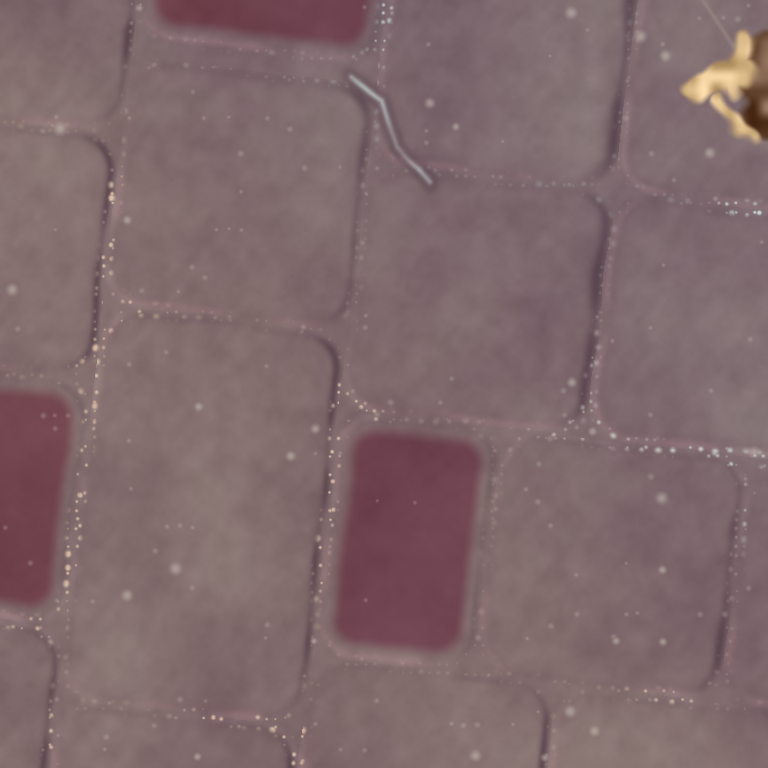
This texture is drawn by a WebGL 1 fragment shader. Its source:

```glsl
precision highp float;
// Weathered, slightly tilted paving blocks with red insets, sandy joints and a dry leaf.
uniform vec2 u_resolution;

#define PITCH 0.323
#define ORIGIN vec2(0.178, 0.156)
#define TILT vec2(0.9934, 0.115)
#define GAP 0.012
#define CORNER 0.042
#define STONE vec3(0.475, 0.380, 0.395)
#define STONE_LIGHT vec3(0.545, 0.470, 0.455)
#define RED vec3(0.445, 0.265, 0.300)
#define SHADOW vec3(0.32, 0.24, 0.28)
#define SAND vec3(0.82, 0.71, 0.62)
#define FROST vec3(0.74, 0.79, 0.79)

float hash(vec2 p) {
  vec3 h = fract(p.xyx * vec3(0.1031, 0.1030, 0.0973));
  h += dot(h, h.yzx + 33.33);
  return fract((h.x + h.y) * h.z);
}

float noise(vec2 p) {
  vec2 i = floor(p), f = fract(p);
  f *= f * (3.0 - 2.0 * f);
  return mix(mix(hash(i), hash(i + vec2(1, 0)), f.x),
             mix(hash(i + vec2(0, 1)), hash(i + vec2(1, 1)), f.x), f.y);
}

float fbm(vec2 p) {
  float sum = 0.0, gain = 0.5;
  for (int i = 0; i < 5; i++) {
    sum += gain * noise(p);
    p = p * 2.03 + 17.1;
    gain *= 0.5;
  }
  return sum;
}

float segment(vec2 p, vec2 a, vec2 b) {
  vec2 ab = b - a;
  return length(p - a - ab * clamp(dot(p - a, ab) / dot(ab, ab), 0.0, 1.0));
}

float ridge(float d, float width) {
  return exp(-d * d / (width * width));
}

// Soft round specks: one jittered dot per cell, kept with the given chance.
float specks(vec2 p, float chance) {
  vec2 id = floor(p), jitter = vec2(hash(id), hash(id + 31.0));
  float radius = 0.2 + 0.2 * hash(id + 57.0);
  float dist = length(fract(p) - 0.4 - 0.2 * jitter);
  return smoothstep(radius, 0.0, dist) * step(1.0 - chance, hash(id + 71.0));
}

// Corner (xy) and size (zw) of the block around q; isRed marks the insets.
vec4 blockAt(vec2 q, out float isRed) {
  vec2 id = floor((q - ORIGIN) / PITCH);
  vec2 corner = ORIGIN + id * PITCH, size = vec2(PITCH);
  bool insetRow = abs(id.y - 1.0) < 0.5;
  isRed = (id.x < -0.5 && insetRow) ? 1.0 : 0.0;
  if (abs(id.x) < 0.5) {              // staggered column with one tall block
    float top = 0.055, tallTop = top + PITCH, tallEnd = tallTop + 1.6 * PITCH;
    corner.y = q.y < top ? top - PITCH : q.y < tallTop ? top : q.y < tallEnd ? tallTop : tallEnd;
    if (q.y > tallTop && q.y < tallEnd) size.y = 1.6 * PITCH;
    isRed = q.y < top ? 1.0 : 0.0;
    size.y -= 0.024 * isRed;
  } else if (id.x > 0.5 && insetRow) { // narrow inset pushes the row sideways
    float left = ORIGIN.x + PITCH, right = left + 0.66 * PITCH;
    if (q.x < right) {
      corner.x = left;
      size.x = right - left;
      isRed = 1.0;
    } else {
      corner.x = right + floor((q.x - right) / PITCH) * PITCH;
    }
  }
  return vec4(corner, size);
}

void main() {
  vec2 p = gl_FragCoord.xy / u_resolution;
  p.y = 1.0 - p.y;
  vec2 q = vec2(dot(p, TILT), dot(p, vec2(-TILT.y, TILT.x)));
  q += 0.006 * (vec2(noise(p * 14.0), noise(p * 14.0 + 40.0)) - 0.5);

  float isRed;
  vec4 block = blockAt(q, isRed);
  vec2 halfSize = 0.5 * block.zw, local = q - block.xy - halfSize;
  vec2 e = abs(local) - halfSize + GAP + CORNER;
  float d = length(max(e, 0.0)) + min(max(e.x, e.y), 0.0) - CORNER;
  float inside = smoothstep(0.008, -0.03, d);
  float cool = smoothstep(0.35, 1.1, p.x - p.y + 0.55);

  // Stone face: cloudy mottling, tone per block, grain and slanted scuffs
  float mottle = fbm(p * 7.0);
  float tone = hash(floor(block.xy * 50.0) + 7.0) - 0.5;
  float face = 0.42 + 1.5 * (mottle - 0.47) + inside * (0.1 + 0.2 * tone);
  vec3 color = mix(STONE, STONE_LIGHT, clamp(face, 0.0, 1.0));
  float grain = fbm(p * 48.0) - 0.48;
  float scuff = noise(vec2(dot(p, vec2(70.0, 55.0)), dot(p, vec2(-14.0, 17.0)))) - 0.5;
  color += grain * 0.06 + scuff * 0.016;
  color += cool * vec3(-0.016, -0.008, 0.012);

  // Red insets with blurred borders
  vec3 red = RED + (mottle - 0.47) * 0.09 + grain * 0.03;
  red += vec3(-0.01, 0.0, 0.012) * smoothstep(0.1, 0.5, p.x);
  color = mix(color, red, isRed * smoothstep(0.006, -0.016, d + 0.006));

  // Bevels: broken shadow on the right, pale rim on the left and below
  float rightSide = smoothstep(0.6, 0.95, local.x / halfSize.x);
  float lowSide = smoothstep(0.65, 0.95, local.y / halfSize.y);
  float leftSide = smoothstep(0.7, 0.95, -local.x / halfSize.x);
  float wear = smoothstep(0.2, 0.8, noise(p * 19.0 + 9.0));
  float shade = ridge(d - 0.004, 0.0055 + 0.004 * cool * wear);
  shade *= 0.15 + 0.6 * rightSide * (1.0 - 0.75 * lowSide);
  color = mix(color, SHADOW, shade * (0.35 + 0.65 * wear) * (1.0 - 0.6 * isRed));
  color += vec3(0.07, 0.05, 0.05) * ridge(d - 0.005, 0.006) * max(lowSide, leftSide)
         * (1.0 - rightSide) * wear;

  // Fine sand and pale grit caught in patches along the joints
  float joint = ridge(d - 0.009, 0.006);
  float patches = smoothstep(0.4, 0.7, noise(p * 7.0 + 3.0));
  float grit = max(specks(p * 52.0, 0.6), 0.8 * specks(p * 85.0 + 5.0, 0.55));
  vec3 gritColor = mix(SAND, FROST, cool);
  color = mix(color, gritColor, joint * min(1.0, grit * (0.25 + 1.1 * patches)));
  color += joint * patches * 0.05 * noise(p * 60.0);

  // Scattered chips of varied size on the faces
  float chips = max(specks(p * 33.0, 0.022), 0.55 * specks(p * 62.0 + 9.0, 0.03));
  color = mix(color, mix(SAND, FROST, 0.5), chips * 0.55);

  // Pale thread bent over a block corner
  vec2 t = p + 0.008 * (vec2(noise(p * 30.0), noise(p * 30.0 + 8.0)) - 0.5);
  float thread = min(segment(t, vec2(0.455, 0.1), vec2(0.497, 0.13)),
                 min(segment(t, vec2(0.497, 0.13), vec2(0.518, 0.19)),
                     segment(t, vec2(0.518, 0.19), vec2(0.56, 0.237))));
  color = mix(color, SHADOW, 0.35 * ridge(thread - 0.007, 0.006));
  color = mix(color, FROST, 0.75 * ridge(thread, 0.0035) * (0.3 + 0.7 * noise(p * 40.0)));

  // Curled dry leaf with a dark underside and a thin stem
  vec2 l = p + 0.018 * (vec2(noise(p * 45.0), noise(p * 45.0 + 8.0)) - 0.5);
  float under = segment(l, vec2(0.99, 0.07), vec2(0.992, 0.15)) - 0.026;
  float leaf = min(segment(l, vec2(0.905, 0.12), vec2(0.965, 0.095)) - 0.018,
               min(segment(l, vec2(0.97, 0.05), vec2(0.955, 0.11)) - 0.013,
                   segment(l, vec2(0.935, 0.135), vec2(0.98, 0.177)) - 0.008));
  float stem = segment(p, vec2(0.915, 0.0), vec2(0.955, 0.06)) - 0.002;
  color = mix(color, STONE_LIGHT + 0.06, 0.6 * smoothstep(0.003, -0.002, stem));
  color = mix(color, vec3(0.38, 0.26, 0.18) + 0.45 * (noise(p * 50.0) - 0.45),
              smoothstep(0.007, -0.007, under));
  color = mix(color, SAND + vec3(0.02, 0.0, -0.1) + 0.35 * (noise(p * 60.0) - 0.5),
              smoothstep(0.006, -0.006, leaf));

  gl_FragColor = vec4(color, 1.0);
}
```
